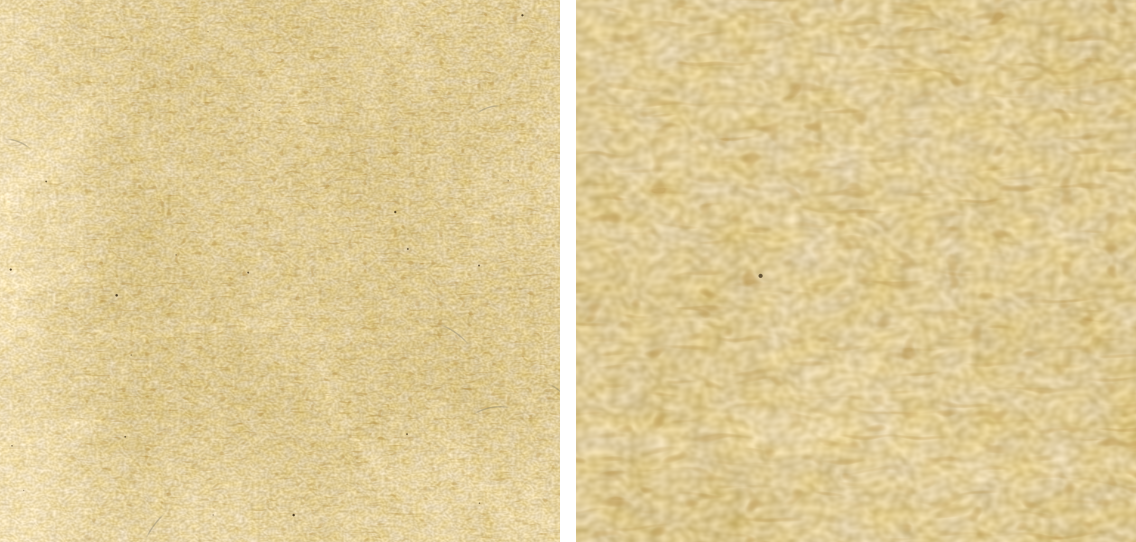
Left: the whole. Right: its middle third, enlarged.
This texture is drawn by a WebGL 2 fragment shader. Its source:

```glsl
#version 300 es
precision highp float;
// Aged cream paper: broad mottling, sharp pressed grain and short level fibres,
// all from gradient noise at different scales and stretches. Loops of hashed
// strands add soft creases and grey hairs; a jittered grid adds dark specks.

uniform vec2 u_resolution;
out vec4 fragColor;

const vec3 PAPER = vec3(0.889, 0.813, 0.612);
const vec3 TONE_RANGE = vec3(0.125, 0.132, 0.165);   // light to dark span
const vec3 STAIN_RANGE = vec3(0.110, 0.125, 0.190);  // warmer, for broad stains
const vec3 WARMTH = vec3(0.012, -0.004, -0.085);     // hue drift toward gold
const vec3 OCHRE = vec3(0.740, 0.605, 0.330);
const vec3 HAIR = vec3(0.56, 0.53, 0.44);
const vec3 SPECK = vec3(0.22, 0.16, 0.07);

const vec2 GRAIN_SCALE = vec2(175.0, 225.0);
const vec2 WEAVE_SCALE = vec2(85.0, 140.0);
const vec2 CLUMP_SCALE = vec2(24.0, 36.0);
const vec2 STREAK_SCALE = vec2(34.0, 200.0);
const vec2 FLECK_SCALE = vec2(72.0, 108.0);
const float GRAIN_AMOUNT = 0.84;
const float WEAVE_AMOUNT = 0.46;
const float CLUMP_AMOUNT = 0.22;
const float STAIN_AMOUNT = 0.52;
const float FOLD_HEIGHT = 0.388;
const float SPECK_GRID = 7.0;
const int CREASES = 8;
const int HAIRS = 6;

uint mixBits(uint x) {
    x ^= x >> 16; x *= 0x7feb352du;
    x ^= x >> 15; x *= 0x846ca68bu;
    return x ^ (x >> 16);
}

vec2 hash2(ivec2 cell) {
    uint h = mixBits(uint(cell.x) + mixBits(uint(cell.y) + 77u));
    return vec2(h & 0xffffu, h >> 16) / 65535.0;
}

float cornerGradient(ivec2 cell, vec2 offset) {
    float angle = 6.28319 * hash2(cell).x;
    return dot(vec2(cos(angle), sin(angle)), offset);
}

float gradientNoise(vec2 p) {
    ivec2 i = ivec2(floor(p));
    vec2 f = fract(p);
    vec2 w = f * f * f * (f * (f * 6.0 - 15.0) + 10.0);
    float low = mix(cornerGradient(i, f),
                    cornerGradient(i + ivec2(1, 0), f - vec2(1, 0)), w.x);
    float high = mix(cornerGradient(i + ivec2(0, 1), f - vec2(0, 1)),
                     cornerGradient(i + ivec2(1, 1), f - vec2(1, 1)), w.x);
    return mix(low, high, w.y);
}

float fbm(vec2 p) {
    float sum = 0.0, gain = 0.6;
    for (int i = 0; i < 5; i++) {
        sum += gain * gradientNoise(p);
        p = p * 2.03 + 17.3;
        gain *= 0.55;
    }
    return sum;
}

// Coordinates of p along (-1..1 over its length) and across a curved strand.
vec2 strandSpace(vec2 p, vec2 centre, float angle, float halfLength, float bend) {
    vec2 q = p - centre;
    float c = cos(angle), s = sin(angle);
    q = vec2(c * q.x + s * q.y, c * q.y - s * q.x);
    float along = q.x / halfLength;
    return vec2(along, q.y - bend * halfLength * along * along);
}

float bell(float x, float width) {
    return exp(-x * x / (width * width));
}

void main() {
    vec2 p = gl_FragCoord.xy / u_resolution.y;
    float pixel = 1.0 / u_resolution.y;
    float aspect = u_resolution.x / u_resolution.y;

    // Broad stains, paler toward the left edge and the bottom
    float stain = STAIN_AMOUNT * fbm(p * vec2(3.2, 2.8) + 4.7);
    stain += 0.30 * smoothstep(0.28, 0.0, p.x) + 0.12 * smoothstep(0.25, 0.0, p.y);
    stain -= 0.22 * bell(length(p - vec2(0.62, 0.58)), 0.42);

    // Fine grain, coarser weave and soft clumps
    vec2 warped = p + 0.003 * gradientNoise(p * 40.0);
    float clump = gradientNoise(p * CLUMP_SCALE + 12.0);
    float tone = GRAIN_AMOUNT * gradientNoise(warped * GRAIN_SCALE);
    tone += WEAVE_AMOUNT * gradientNoise(warped * WEAVE_SCALE + 31.0);
    tone += CLUMP_AMOUNT * clump;

    // Soft broken creases with a faint shadow on one side
    float wobble = 0.035 * fbm(p * 9.0 + 60.0);
    float broken = clamp(0.45 + 2.2 * gradientNoise(p * 46.0 + 9.0), 0.0, 1.0);
    tone += 0.24 * broken * bell(p.y - FOLD_HEIGHT + wobble, 0.013);
    for (int i = 0; i < CREASES; i++) {
        vec2 place = hash2(ivec2(i, 101)), form = hash2(ivec2(i, 102));
        vec2 s = strandSpace(p, place * vec2(aspect, 1.0), form.x * 3.14159,
                             mix(0.12, 0.28, form.y), 0.5 * (place.y - 0.5));
        float d = s.y + wobble;
        float ridge = 0.22 * broken * bell(d, 0.006) + 0.13 * bell(d, 0.026);
        float shadow = 0.22 * broken * bell(d + 0.008, 0.003);
        tone += (ridge - shadow) * smoothstep(1.0, 0.4, abs(s.x));
    }
    float warm = gradientNoise(p * vec2(46.0, 70.0) + 140.0) - 0.3 * clump;
    vec3 colour = PAPER + tone * TONE_RANGE + stain * STAIN_RANGE + warm * WARMTH;

    // Ochre flecks and level fibres, denser in the stains and clumps
    float density = clamp(0.65 - 1.3 * stain - 0.9 * clump, 0.15, 1.0);
    float fleck = smoothstep(0.22, 0.58, gradientNoise(warped * FLECK_SCALE + 83.0));
    float streak = smoothstep(0.20, 0.56, gradientNoise(warped * STREAK_SCALE + 47.0));
    colour = mix(colour, OCHRE, density * min(0.60 * fleck + 0.42 * streak, 0.75));

    // Thin grey hairs
    for (int i = 0; i < HAIRS; i++) {
        vec2 place = hash2(ivec2(i, 211)), form = hash2(ivec2(i, 212));
        vec2 s = strandSpace(p, place * vec2(aspect, 1.0), form.x * 3.14159,
                             mix(0.018, 0.042, form.y), 0.5 * (form.x - 0.5));
        float line = smoothstep(0.0006 + pixel, 0.0002, abs(s.y));
        colour = mix(colour, HAIR, 0.45 * line * smoothstep(1.0, 0.4, abs(s.x)));
    }

    // Sparse dark specks, one at most per jittered cell
    ivec2 cell = ivec2(floor(p * SPECK_GRID));
    vec2 seed = hash2(cell + 300), traits = hash2(cell + 400);
    vec2 centre = (vec2(cell) + mix(vec2(0.1), vec2(0.9), seed)) / SPECK_GRID;
    float radius = mix(0.0006, 0.0019, traits.y * traits.y);
    float speck = smoothstep(radius + pixel, radius - 0.5 * pixel, length(p - centre));
    colour = mix(colour, SPECK, speck * step(traits.x, 0.35) * mix(0.4, 0.95, traits.y));

    fragColor = vec4(clamp(colour, 0.0, 1.0), 1.0);
}
```
